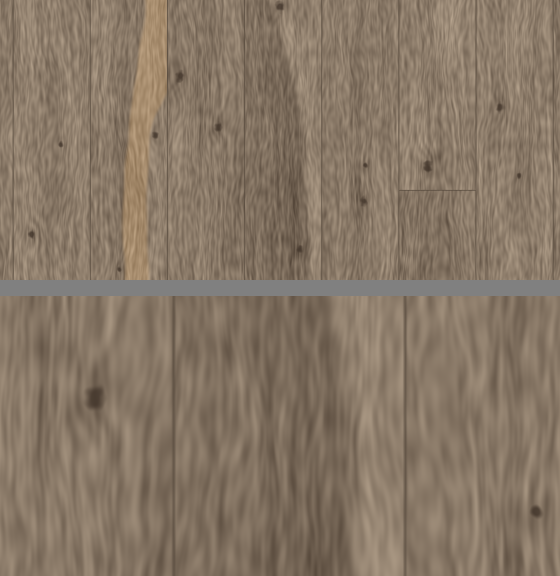
Top: the whole. Bottom: its middle third, enlarged.
A WebGL 1 fragment shader for this texture:

```glsl
precision highp float;
// Limed oak floor: upright planks with growth rings, knots, pale sapwood and dark heartwood.
uniform vec2 u_resolution;

// Lengths are fractions of the canvas height.
const float PLANK_WIDTH = 0.2755;
const float FIRST_SEAM = 0.047;
const float SEAM_WIDTH = 0.0035;
const float JOINT_PLANK = 5.0;
const float JOINT_HEIGHT = 0.32;
const float SAP_PLANK = 1.0;
const float HEART_PLANK = 3.0;
const float RING_DENSITY = 48.0;
const float KNOT_RADIUS = 0.017;
const int KNOTS_PER_BOARD = 2;
const vec3 DARK_OAK = vec3(0.43, 0.37, 0.31);
const vec3 LIGHT_OAK = vec3(0.66, 0.59, 0.51);
const vec3 SAPWOOD = vec3(0.66, 0.55, 0.42);
const vec3 KNOT_BROWN = vec3(0.25, 0.20, 0.16);
const vec3 SEAM_BROWN = vec3(0.34, 0.29, 0.24);

float hash(vec2 p) {
  return fract(sin(dot(p, vec2(127.1, 311.7))) * 43758.55);
}

// Dot product of a random unit gradient with the offset from its cell corner.
float corner(vec2 cell, vec2 offset) {
  float angle = 6.2832 * hash(cell);
  return dot(vec2(cos(angle), sin(angle)), offset);
}

float gradientNoise(vec2 p) {
  vec2 i = floor(p), f = fract(p);
  vec2 w = f * f * f * (f * (f * 6.0 - 15.0) + 10.0);
  vec2 e = vec2(1.0, 0.0);
  return mix(mix(corner(i, f), corner(i + e.xy, f - e.xy), w.x),
             mix(corner(i + e.yx, f - e.yx), corner(i + 1.0, f - 1.0), w.x), w.y);
}

// A soft line centred on zero distance, never thinner than a pixel.
float line(float dist, float width, float pixel) {
  return 1.0 - smoothstep(0.0, max(width, 1.2 * pixel), abs(dist));
}

void main() {
  float pixel = 1.0 / u_resolution.y;
  vec2 p = gl_FragCoord.xy * pixel;

  // Plank layout; one plank is cut by a cross joint
  float column = (p.x - FIRST_SEAM) / PLANK_WIDTH;
  float plank = floor(column);
  float across = fract(column);
  float jointed = step(abs(plank - JOINT_PLANK), 0.5);
  float board = plank + 7.5 * jointed * step(p.y, JOINT_HEIGHT);
  vec2 q = vec2(across * PLANK_WIDTH, p.y);
  vec2 seed = vec2(board * 17.0, board * 5.0);

  // Long elliptical growth rings around a wandering pith
  float wander = 0.035 * gradientNoise(vec2(q.x * 7.0, q.y * 2.5) + seed)
               + 0.010 * gradientNoise(vec2(q.x * 22.0, q.y * 9.0) + seed);
  vec2 pith = vec2(PLANK_WIDTH * mix(0.2, 0.8, hash(seed + 1.0)), hash(seed + 2.0));
  float growth = length((q - pith) * vec2(1.0, 0.13)) + wander;

  // Knots bend the rings and darken the wood
  float knot = 0.0;
  float halo = 0.0;
  for (int i = 0; i < KNOTS_PER_BOARD; i++) {
    vec2 key = seed + 9.0 + 3.0 * float(i);
    vec2 centre = vec2(PLANK_WIDTH * mix(0.15, 0.85, hash(key)), hash(key + 0.5));
    float size = KNOT_RADIUS * mix(0.35, 1.0, hash(key + 1.5));
    vec2 d = (q - centre) * vec2(1.0, 0.75);
    float dist = length(d) + 0.5 * size * gradientNoise(q * 70.0 + key);
    float swell = exp(-dot(d, d) / (9.0 * size * size));
    growth += 2.2 * size * swell;
    halo = max(halo, swell);
    knot = max(knot, 1.0 - smoothstep(0.3 * size, size + pixel, dist));
  }

  // Grain: rings, drawn-out fibres, short pores and broad shading
  float x = q.x + wander;
  float rings = sin(6.2832 * RING_DENSITY * growth);
  float ringFade = 0.6 + gradientNoise(vec2(q.x * 9.0, q.y * 3.0) - seed);
  float fibre = gradientNoise(vec2(x * 65.0, q.y * 5.0) + seed);
  float pores = gradientNoise(vec2(x * 125.0, q.y * 24.0) - seed);
  float broad = gradientNoise(vec2(x * 12.0, q.y * 1.6) + seed + 40.0);
  float boardTone = cos(1.2566 * board - 0.5);
  float tone = 0.49 + 0.10 * boardTone + 0.14 * rings * ringFade
             + 0.42 * fibre + 0.52 * pores + 0.35 * broad - 0.22 * halo;

  // Dark heartwood ending along a sweeping curve
  float isHeart = step(abs(plank - HEART_PLANK), 0.5);
  float heartEdge = 0.83 - 0.55 * p.y * p.y * p.y + wander;
  float heart = 1.0 - smoothstep(-0.04, 0.05, across - heartEdge);
  tone += isHeart * mix(0.25, -0.24 * smoothstep(-0.2, 0.8, across), heart);

  // Pale sapwood streak, shaded along its left side
  float isSap = step(abs(plank - SAP_PLANK), 0.5);
  float sapLeft = 0.45 + 0.27 * smoothstep(0.5, 1.0, p.y) + 2.5 * wander;
  float sapRight = mix(0.76, 1.1, smoothstep(0.5, 0.75, p.y)) + 2.5 * wander;
  float sap = isSap * smoothstep(-0.02, 0.04, across - sapLeft)
            * smoothstep(-0.03, 0.04, sapRight - across);
  tone -= isSap * 0.3 * exp(-8.0 * abs(across - sapLeft)) * (1.0 - sap);

  vec3 colour = mix(DARK_OAK, LIGHT_OAK, clamp(tone, -0.4, 1.25));
  vec3 sapColour = SAPWOOD + 0.16 * (tone - 0.5);
  colour = mix(colour, sapColour, 0.85 * sap);
  colour = mix(colour, KNOT_BROWN, 0.8 * knot);

  // Seams between planks and the cross joint
  float seamDistance = min(across, 1.0 - across) * PLANK_WIDTH;
  float seam = line(seamDistance, SEAM_WIDTH, pixel);
  float joint = jointed * line(p.y - JOINT_HEIGHT, SEAM_WIDTH, pixel);
  colour = mix(colour, SEAM_BROWN, 0.65 * max(seam, joint));
  gl_FragColor = vec4(colour, 1.0);
}
```
